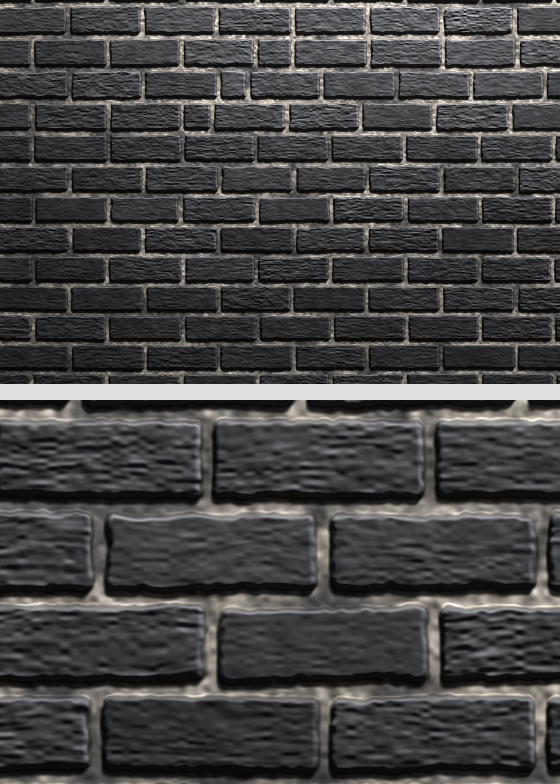
Top, the full canvas; bottom, a detail of the centre.
A WebGL 1 fragment shader for this texture:

```glsl
precision highp float;
// A painted dark brick wall in running bond, lit by a soft lamp high on the right.
// Each point finds its brick, a height field adds bevels and streaky grain,
// and the slope of that field gives highlights, while an offset mask gives shadows.
uniform vec2 u_resolution;

// One unit is the length of a brick with its joint; y runs downward.
const float WALL_HEIGHT = 5.16;
const float ROW_PITCH = 0.4116;
const float FIRST_ROW = 0.274;
const vec3 PAINT = vec3(0.250, 0.251, 0.262);
const vec3 MORTAR = vec3(0.70, 0.67, 0.63);

struct Brick {
  vec2 local;     // position from the brick centre
  vec2 halfSize;
  float seed;
};

float hash(vec2 p) {
  vec3 q = fract(p.xyx * 0.1031);
  q += dot(q, q.yzx + 33.33);
  return fract((q.x + q.y) * q.z);
}

float noise(vec2 p) {
  vec2 i = floor(p), f = fract(p);
  f = f * f * (3.0 - 2.0 * f);
  return mix(mix(hash(i), hash(i + vec2(1.0, 0.0)), f.x),
             mix(hash(i + vec2(0.0, 1.0)), hash(i + 1.0), f.x), f.y);
}

float fbm(vec2 p) {
  float sum = 0.0, amp = 0.53;
  for (int i = 0; i < 4; i++) {
    sum += amp * noise(p);
    p = p * 2.03 + 17.0;
    amp *= 0.5;
  }
  return sum;
}

float roundedBox(vec2 p, vec2 halfSize, float radius) {
  vec2 d = abs(p) - halfSize + radius;
  return length(max(d, 0.0)) + min(max(d.x, d.y), 0.0) - radius;
}

// Rows spread slightly mid-wall; rows 1 to 3 hold one short brick each.
Brick brickAt(vec2 p) {
  float y = p.y - FIRST_ROW + 0.016 * (noise(vec2(p.x * 0.8, p.y * 0.6)) - 0.5);
  float r = (y - 0.078 * sin(0.694 * y)) / ROW_PITCH + 0.5;
  float row = floor(r);
  float x = p.x - mix(0.94, 0.45, mod(row + step(3.5, row), 2.0));
  x += 0.05 * (noise(vec2(x * 0.9 + 20.0, row * 7.3 + 40.0)) - 0.5);
  float left = floor(x), width = 1.0, id = left;
  float shortAt = row < 1.5 ? 3.0 : 2.0;
  float shortLength = row < 1.5 ? 0.5 : 0.4;
  if (row > 0.5 && row < 3.5 && x > shortAt) {
    if (x < shortAt + shortLength) {
      left = shortAt;
      width = shortLength;
      id = 50.0;
    } else {
      x -= shortLength;
      left = floor(x);
      id = left;
    }
  }
  float seed = hash(vec2(id, row) + 31.0);
  vec2 local = vec2(x - left - 0.5 * width, (fract(r) - 0.5) * ROW_PITCH);
  local.y += 0.018 * (seed - 0.5) * local.x;
  vec2 halfSize = vec2(0.5 * width - 0.029 - 0.012 * seed,
                       0.163 + 0.009 * fract(seed * 13.7));
  return Brick(local, halfSize, seed);
}

// Signed distance to a brick edge, worn and chipped by noise.
float edgeDistance(vec2 p, Brick b) {
  float wear = 0.006 + 0.02 * b.seed * b.seed;
  return roundedBox(b.local, b.halfSize, 0.03)
       + wear * (noise(p * 8.0) - 0.5) + 0.012 * (noise(p * 27.0) - 0.5);
}

float brickMask(float d) {
  return smoothstep(0.011, -0.011, d);
}

float surfaceHeight(vec2 p) {
  Brick b = brickAt(p);
  float d = edgeDistance(p, b), mask = brickMask(d);
  vec2 g = b.local + b.seed * vec2(37.0, 91.0) + 3.0;
  g.y += 0.05 * noise(g * vec2(3.0, 6.0));
  float grain = 0.75 * noise(g * vec2(8.0, 38.0)) + 0.75 * noise(g * vec2(24.0, 46.0))
              + 0.6 * noise(g * vec2(9.0, 17.0));
  float roughness = mix(0.005, 0.015, fract(b.seed * 7.9));
  return 0.031 * smoothstep(0.014, -0.024, d)
       + mix(0.013 * noise(p * 30.0), roughness * grain, mask);
}

void main() {
  vec2 uv = gl_FragCoord.xy / u_resolution;
  uv.y = 1.0 - uv.y;
  vec2 p = uv * vec2(u_resolution.x / u_resolution.y, 1.0) * WALL_HEIGHT;
  Brick b = brickAt(p);
  float d = edgeDistance(p, b), mask = brickMask(d);

  // Slope toward the light, above and a little to the right.
  float stepSize = 0.011, h = surfaceHeight(p);
  float slope = (surfaceHeight(p + vec2(0.0, stepSize)) - h
      - 0.3 * (surfaceHeight(p + vec2(stepSize, 0.0)) - h)) / stepSize;

  // Lamp glow, falling off to the left and the bottom.
  vec2 lamp = (uv - vec2(0.70, 0.02)) * vec2(1.9, 2.6);
  float glow = exp(-dot(lamp, lamp));
  float light = mix(1.0, 0.70, uv.y) * mix(0.82, 1.0, smoothstep(0.0, 0.4, uv.x));

  // Painted face with fine speckle; highlights are compressed.
  float shade = clamp(0.92 + 1.5 * slope, 0.2, 2.5);
  vec3 brick = PAINT * mix(0.9, 1.1, b.seed) * (0.76 + 0.48 * fbm(p * 9.0));
  brick *= shade * (light + 0.65 * glow);
  brick /= 1.0 + 0.25 * brick * brick;

  // Mortar with paint stains, contact shade and the shadow of the brick above.
  vec2 lit = p + vec2(0.012, -0.029);
  float shadow = brickMask(edgeDistance(lit, brickAt(lit)));
  float stain = smoothstep(0.48, 0.74, fbm(p * 3.0 + 9.0) + 0.12 * (1.0 - uv.x));
  vec3 joint = mix(MORTAR, PAINT, 0.7 * stain) * (0.72 + 0.56 * noise(p * 22.0));
  joint *= clamp(0.95 + 0.7 * slope, 0.3, 1.5) * (light + 0.15 * glow);
  joint *= mix(0.5, 1.0, smoothstep(0.0, 0.02, d)) * (1.0 - 0.8 * shadow);

  gl_FragColor = vec4(mix(joint, brick, mask), 1.0);
}
```
